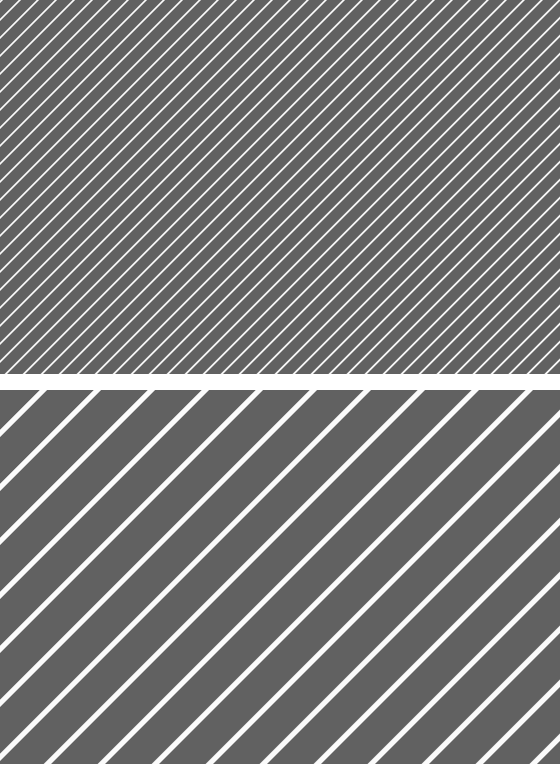
Top, the full canvas; bottom, a detail of the centre.
Give the GLSL for this pattern, as a WebGL 1 fragment shader.

```glsl
precision highp float;

// Thin white pinstripes rising to the right at 45 degrees on flat grey.
// The distance to the nearest stripe comes from a repeated diagonal coordinate,
// and edges are smoothed over one pixel.

uniform vec2 u_resolution;

const vec3 GROUND_COLOR = vec3(0.38);
const vec3 STRIPE_COLOR = vec3(0.985);
const float STRIPES_ACROSS = 31.12; // repeats along the canvas width
const float STRIPE_PHASE = 0.106;   // first stripe offset from the top left, in repeats
const float STRIPE_WIDTH = 0.138;   // share of one repeat

// Distance to the nearest stripe centre, in repeats (0 to 0.5).
float stripeDistance(float diagonal) {
  return abs(fract(diagonal - STRIPE_PHASE + 0.5) - 0.5);
}

void main() {
  // Canvas units: width is 1, measured right and down from the top left.
  vec2 p = vec2(gl_FragCoord.x, u_resolution.y - gl_FragCoord.y) / u_resolution.x;
  float diagonal = (p.x + p.y) * STRIPES_ACROSS;

  // Size of one pixel across the stripes, in repeats.
  float pixel = sqrt(2.0) * STRIPES_ACROSS / u_resolution.x;
  float edge = 0.5 * STRIPE_WIDTH - stripeDistance(diagonal);
  float coverage = clamp(edge / pixel + 0.5, 0.0, 1.0);

  gl_FragColor = vec4(mix(GROUND_COLOR, STRIPE_COLOR, coverage), 1.0);
}
```
